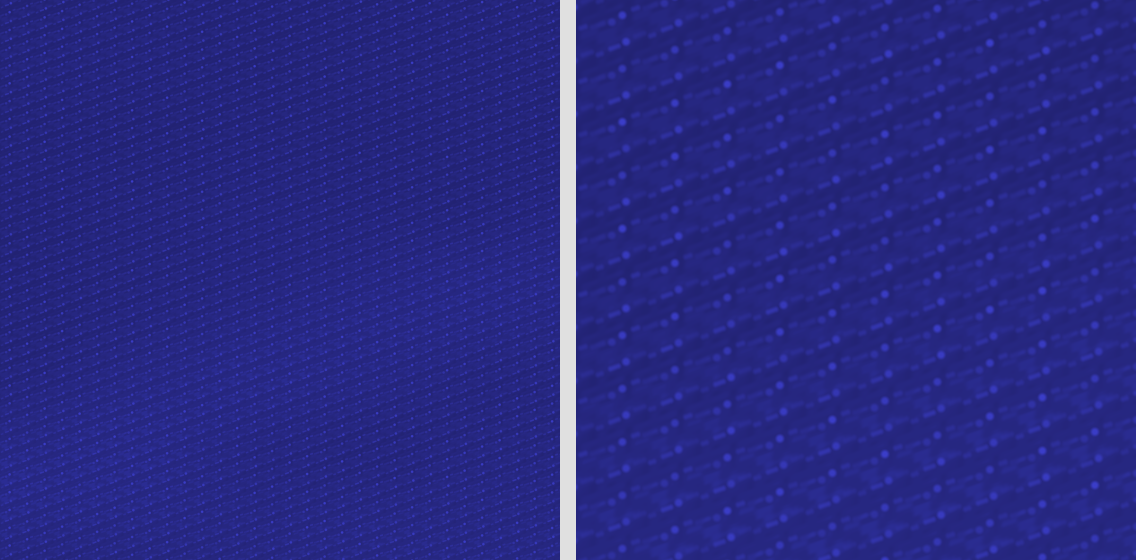
Left, the full canvas; right, a detail of the centre.
A Shadertoy shader for this texture:

```glsl
// Deep blue woven cloth: slanted cells, 32 across and about 32 down, each with
// two staggered lines of small bright dots and dashes on a finely flecked ground.
// Marks are soft capsules repeated with fract; noise and ridges shade the folds.

const vec2 REPEATS = vec2(32.0, 31.5); // cells across and down
const float SLANT = 0.36;            // rise of each row per unit of width
const float SOFTNESS = 0.042;        // mark edge blur, in cell widths
const vec2 FLECKS = vec2(6.0, 10.0); // fleck grid inside one cell
const float FLECK_DEPTH = 0.56;      // contrast of the flecks
const float RIB_DEPTH = 0.20;        // contrast of the dark streaks
const float MARK_WEAR = 0.32;        // brightness loss between repeats
const float FOLD_DEPTH = 0.80;       // strength of the broad shading

const vec3 DEEP = vec3(0.133, 0.135, 0.452);
const vec3 CLOTH = vec3(0.150, 0.152, 0.505);
const vec3 SHEEN = vec3(0.167, 0.174, 0.575);
const vec3 THREAD = vec3(0.230, 0.240, 0.785);

// Marks in a cell: centre x, centre y, half length, strength
const int MARK_COUNT = 8;
const vec4 MARKS[MARK_COUNT] = vec4[](
    vec4(0.55, 0.62, 0.00, 1.00),
    vec4(0.35, 0.56, 0.00, 0.55),
    vec4(0.80, 0.66, 0.04, 0.42),
    vec4(0.08, 0.60, 0.10, 0.20),
    vec4(0.62, 0.10, 0.00, 0.90),
    vec4(0.40, 0.07, 0.07, 0.60),
    vec4(0.88, 0.14, 0.08, 0.25),
    vec4(0.12, 0.04, 0.03, 0.38));
const float DOT_RADIUS = 0.070;
const float DASH_RADIUS = 0.046;

float hash(vec2 p) {
    return fract(sin(dot(p, vec2(127.1, 311.7))) * 43758.5453);
}

// Value noise that repeats after the given number of grid steps
float noise(vec2 p, vec2 period) {
    vec2 i = floor(p);
    vec2 f = fract(p);
    f = f * f * (3.0 - 2.0 * f);
    vec2 a = mod(i, period);
    vec2 b = mod(i + 1.0, period);
    return mix(mix(hash(a), hash(vec2(b.x, a.y)), f.x),
               mix(hash(vec2(a.x, b.y)), hash(b), f.x), f.y);
}

// Broad folds: dark top, a light rising ridge, and a light lower edge
float folds(vec2 uv) {
    float ridge = (uv.y - 0.17 - 0.36 * uv.x) / 0.14;
    float hem = (uv.y - 0.10 + 0.10 * uv.x) / 0.12;
    float light = 0.34 * exp(-ridge * ridge) + 0.30 * exp(-hem * hem);
    float cloud = noise(uv * vec2(5.0, 7.0) + 3.7, vec2(64.0)) - 0.5;
    return light + 0.22 * (0.5 - uv.y) + 0.22 * cloud - 0.14;
}

// Strongest mark covering this point of the lattice
float marks(vec2 q, float blur) {
    float light = 0.0;
    for (int k = 0; k < MARK_COUNT; k++) {
        vec4 m = MARKS[k];
        vec2 shifted = q - m.xy + 0.5;
        vec2 d = fract(shifted) - 0.5;
        d.x -= clamp(d.x, -m.z, m.z);
        // Undo the shear so that the dots stay round
        d.y = d.y * REPEATS.x / REPEATS.y + SLANT * d.x;
        float radius = m.z > 0.0 ? DASH_RADIUS : DOT_RADIUS;
        float cover = 1.0 - smoothstep(radius - blur, radius + blur, length(d));
        float wear = 1.0 - MARK_WEAR * hash(floor(shifted) + 17.0 * float(k));
        light = max(light, cover * m.w * wear);
    }
    return light;
}

void mainImage(out vec4 fragColor, in vec2 fragCoord) {
    vec2 uv = fragCoord / iResolution.xy;
    vec2 q = REPEATS * vec2(uv.x, uv.y - SLANT * uv.x);
    float blur = max(SOFTNESS, 0.6 * REPEATS.x / iResolution.y);

    // Ground: one dark streak per cell, fine flecks and folds
    float rib = 0.5 + 0.5 * cos(6.2832 * (q.y - 0.80));
    float fleck = noise(q * FLECKS, FLECKS) - 0.5;
    float tone = 0.52 - RIB_DEPTH * rib + FOLD_DEPTH * folds(uv) + FLECK_DEPTH * fleck;
    vec3 color = mix(DEEP, CLOTH, smoothstep(0.0, 0.55, tone));
    color = mix(color, SHEEN, smoothstep(0.55, 1.0, tone));

    // Bright threads on top
    color = mix(color, THREAD, marks(q, blur));
    fragColor = vec4(color, 1.0);
}
```
